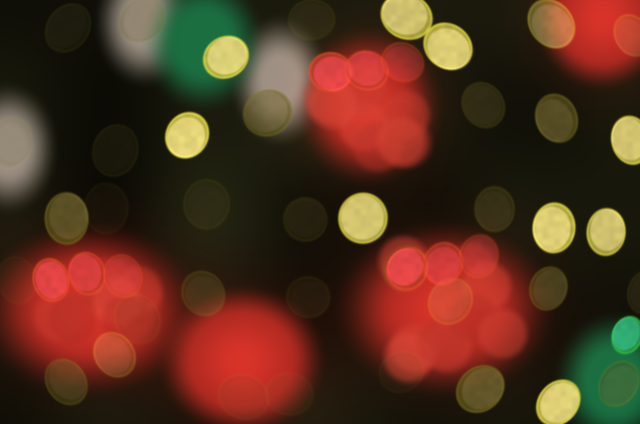
This background is drawn by a Shadertoy shader. Its source:

```glsl
#define DISC_RADIUS 0.057
#define CELL 0.2
#define EDGE 0.004
#define SQUASH 0.32
#define LIT_SHARE 0.46
#define YELLOW vec3(0.89, 0.83, 0.47)
#define OLIVE vec3(0.46, 0.41, 0.19)
#define RED vec3(0.80, 0.19, 0.15)
#define PINK vec3(0.92, 0.28, 0.29)
#define GREEN vec3(0.10, 0.43, 0.25)
#define GREY vec3(0.66, 0.61, 0.56)

float hash(vec2 p) {
    return fract(sin(dot(p, vec2(127.1, 311.7))) * 43758.5453);
}

vec2 hash2(vec2 p) {
    return vec2(hash(p), hash(p + 37.3));
}

float noise(vec2 p) {
    vec2 i = floor(p), f = fract(p);
    f = f * f * (3.0 - 2.0 * f);
    return mix(mix(hash(i), hash(i + vec2(1, 0)), f.x),
               mix(hash(i + vec2(0, 1)), hash(i + vec2(1, 1)), f.x), f.y);
}

// Out-of-focus ellipse; softness is relative to its size
float blob(vec2 p, vec2 centre, vec2 size, float softness) {
    return 1.0 - smoothstep(1.0 - softness, 1.0 + softness, length((p - centre) / size));
}

// Distance to a disc centre, squashed radially towards the canvas corners
float catEye(vec2 p, vec2 centre) {
    vec2 d = p - centre, axis = centre - vec2(0.753, 0.5);
    float len = length(axis);
    axis /= max(len, 0.001);
    return length(d + axis * dot(d, axis) * SQUASH * len);
}

// Lens disc: tinted body, shifted paler core, thin bright rim
void paintDisc(inout vec3 col, vec2 p, vec2 centre, float r, vec3 tint, float alpha) {
    float d = catEye(p, centre);
    if (d > r * 1.3) return;
    vec2 shift = 0.2 * r * (hash2(centre * 91.0) - 0.5);
    float body = 1.0 - smoothstep(r - EDGE, r + EDGE, d);
    float core = 1.0 - smoothstep(r * 0.87 - EDGE, r * 0.87 + EDGE, catEye(p, centre + shift));
    float rim = exp(-pow((d - r * 0.97) / EDGE, 2.0));
    vec3 shade = mix(tint * vec3(0.79, 0.81, 0.5), tint, core);
    shade *= 0.95 + 0.1 * noise(p * 70.0);
    col = mix(col, shade, alpha * body);
    col += tint * vec3(0.9, 0.95, 0.3) * rim * 0.16 * sqrt(alpha);
}

// Red ornaments: a lower row of three, then a rising upper pair
vec2 redCentre(int i) {
    float k = float(i), odd = mod(k, 2.0);
    return i < 3 ? vec2(0.21 + 0.42 * k - 0.06 * odd, 0.27 - 0.12 * odd)
                 : vec2(0.87, 0.75) + vec2(0.55, 0.21) * (k - 3.0);
}

vec2 redSize(int i) {
    return i == 1 ? vec2(0.16, 0.145) : i < 3 ? vec2(0.195, 0.155) : vec2(0.13, 0.14);
}

bool isSmooth(int i) {
    return i == 1 || i == 4;
}

float redCover(vec2 p) {
    float cover = 0.0;
    for (int i = 0; i < 5; i++) cover = max(cover, blob(p, redCentre(i), redSize(i), 0.35));
    return cover;
}

void mainImage(out vec4 fragColor, in vec2 fragCoord) {
    vec2 p = fragCoord / iResolution.y;

    // Dim foliage, darker to the right
    float haze = noise(p * 4.0 + 3.0) * (1.0 - 0.45 * smoothstep(0.5, 1.4, p.x));
    vec3 col = mix(vec3(0.035, 0.032, 0.014), vec3(0.14, 0.145, 0.07), haze);

    // Pale and green shapes far out of focus
    for (int i = 0; i < 3; i++) {
        float k = float(i);
        vec2 c = vec2(0.02 + 0.32 * k, 0.65 + 0.31 * sin(1.3 * k));
        col = mix(col, GREY, 0.9 * blob(p, c, vec2(0.08, 0.105), 0.55));
    }
    for (int i = 0; i < 2; i++) {
        vec2 c = mix(vec2(0.48, 0.9), vec2(1.45, 0.1), float(i));
        col = mix(col, GREEN, blob(p, c, vec2(0.105, 0.12), 0.45));
    }

    // Red ornaments with glow; clustered ones are built of blurred discs
    for (int i = 0; i < 5; i++) {
        vec2 c = redCentre(i), size = redSize(i), d = (p - c) / size;
        col += vec3(0.16, 0.03, 0.018) * exp(-0.7 * dot(d, d));
        vec3 body = mix(RED * 0.72, RED * 1.06, exp(-1.6 * dot(d, d)));
        col = mix(col, body, blob(p, c, size, isSmooth(i) ? 0.28 : 0.4));
        if (isSmooth(i)) continue;
        for (int j = 0; j < 9; j++) {
            vec2 seed = vec2(i, j) + 5.0;
            vec2 spot = c + (hash2(seed) - 0.5) * size * 1.5;
            vec3 tint = mix(RED * 0.8, vec3(0.9, 0.3, 0.23), hash(seed + 9.0));
            col = mix(col, tint, 0.45 * blob(p, spot, vec2(DISC_RADIUS), 0.22));
        }
    }

    // Yellow and olive lights on a jittered grid, sparse over the reds
    for (int n = 0; n < 40; n++) {
        vec2 cell = vec2(n % 8, n / 8);
        vec2 c = (cell + 0.5 + 0.75 * (hash2(cell + 11.0) - 0.5)) * CELL;
        if (length(p - c) > DISC_RADIUS * 1.5) continue;
        float r = DISC_RADIUS * (0.9 + 0.2 * hash(cell + 51.0));
        float chance = LIT_SHARE * mix(0.25, 1.0, smoothstep(0.2, 0.9, c.x));
        bool lit = hash(cell + 23.0) < chance;
        float strength = hash(cell + 71.0), clearance = 1.0 - 0.85 * redCover(c);
        vec3 tint = lit ? YELLOW * (0.92 + 0.16 * strength) : OLIVE;
        paintDisc(col, p, c, r, tint, clearance * (lit ? 0.95 : 0.08 + 0.75 * strength * strength));
    }

    // Sharp pink lights above the clusters and one green light
    for (int i = 0; i < 4; i++) {
        if (isSmooth(i)) continue;
        for (int j = 0; j < 3; j++) {
            vec2 c = redCentre(i) + vec2(0.085 * float(j) - 0.09, 0.07 + 0.06 * hash(vec2(i, j)));
            paintDisc(col, p, c, DISC_RADIUS * 0.9, PINK, 0.85 - 0.25 * float(j));
        }
    }
    paintDisc(col, p, vec2(1.48, 0.21), DISC_RADIUS * 0.8, vec3(0.2, 0.72, 0.48), 0.9);

    fragColor = vec4(clamp(col, 0.0, 1.0), 1.0);
}
```
